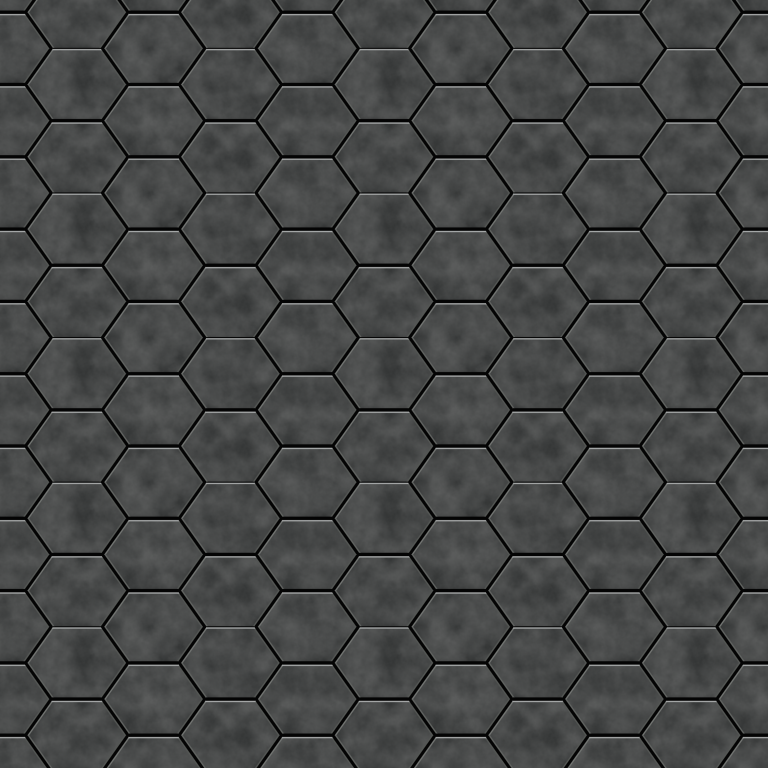
A WebGL 2 fragment shader for this pattern:

```glsl
#version 300 es
precision highp float;

uniform vec2 u_resolution;
out vec4 fragColor;

// Layout, in canvas units
const float COLUMN_PAIRS = 5.0;
const float ROW_PITCH = 0.09414;
const float FIRST_ROW_Y = 0.937;
const float HALF_HEIGHT = 0.5 * ROW_PITCH;
const float HALF_WIDTH = 1.0 / (3.0 * COLUMN_PAIRS);

// Half widths of the joints and width of the lit rim
const float FLAT_JOINT = 0.0022;
const float THIN_JOINT = 0.0007;
const float SLANT_JOINT = 0.0020;
const float RIM = 0.0018;

// Stone mottling
const float BLOTCH_SCALE = 42.0;
const float GRAIN = 0.02;

const vec3 JOINT_COLOR = vec3(0.015);
const vec3 STONE_DARK = vec3(0.175, 0.183, 0.183);
const vec3 STONE_LIGHT = vec3(0.385, 0.390, 0.388);
const vec3 TOP_RIM = vec3(0.64, 0.65, 0.65);
const vec3 UPPER_LEFT_RIM = vec3(0.45, 0.46, 0.45);
const vec3 LOWER_LEFT_RIM = vec3(0.38, 0.39, 0.38);
const vec3 RIGHT_RIM = vec3(0.33, 0.34, 0.33);

float hash(vec2 p) {
    vec3 q = fract(p.xyx * vec3(0.1031, 0.1030, 0.0973));
    q += dot(q, q.yzx + 33.33);
    return fract((q.x + q.y) * q.z);
}

float valueNoise(vec2 p) {
    vec2 cell = floor(p);
    vec2 f = fract(p);
    f = f * f * (3.0 - 2.0 * f);
    float low = mix(hash(cell), hash(cell + vec2(1.0, 0.0)), f.x);
    float high = mix(hash(cell + vec2(0.0, 1.0)), hash(cell + vec2(1.0)), f.x);
    return mix(low, high, f.y);
}

float fbm(vec2 p) {
    float sum = 0.0;
    float amplitude = 0.5;
    for (int i = 0; i < 5; i++) {
        sum += amplitude * valueNoise(p);
        p = mat2(1.6, 1.2, -1.2, 1.6) * p + 17.3;
        amplitude *= 0.5;
    }
    return sum / 0.96875;
}

// Equals 1 on the outline of the flattened hexagon
float hexMetric(vec2 p) {
    p = abs(p) / vec2(HALF_WIDTH, HALF_HEIGHT);
    return max(p.y, p.x + 0.5 * p.y);
}

void main() {
    vec2 uv = gl_FragCoord.xy / u_resolution;
    float aa = 0.7 / min(u_resolution.x, u_resolution.y);

    // Two interleaved lattices: pick the hexagon that holds this point
    vec2 period = vec2(1.0 / COLUMN_PAIRS, ROW_PITCH);
    vec2 evenPos = uv - vec2(0.0, FIRST_ROW_Y);
    vec2 oddPos = evenPos - vec2(0.5, -0.5) * period;
    vec2 evenId = round(evenPos / period);
    vec2 oddId = round(oddPos / period);
    vec2 evenLocal = evenPos - evenId * period;
    vec2 oddLocal = oddPos - oddId * period;
    bool isOdd = hexMetric(oddLocal) < hexMetric(evenLocal);
    vec2 id = isOdd ? oddId : evenId;
    vec2 local = isOdd ? oddLocal : evenLocal;

    // Every second flat joint of the odd columns is thin
    bool evenRow = mod(id.y, 2.0) < 0.5;
    float topJoint = isOdd && evenRow ? THIN_JOINT : FLAT_JOINT;
    float bottomJoint = isOdd && !evenRow ? THIN_JOINT : FLAT_JOINT;

    // Distances from the joints into the tile
    vec2 slantNormal = normalize(vec2(HALF_HEIGHT, 0.5 * HALF_WIDTH));
    float top = HALF_HEIGHT - local.y - topJoint;
    float bottom = HALF_HEIGHT + local.y - bottomJoint;
    float slant = dot(slantNormal, vec2(HALF_WIDTH, 0.0) - abs(local)) - SLANT_JOINT;
    float inset = min(slant, min(top, bottom));

    // Mottled stone, repeating every four columns and two rows
    vec2 seed = vec2(mod(2.0 * id.x + float(isOdd), 4.0), mod(id.y, 2.0));
    vec2 stonePos = local * BLOTCH_SCALE + seed * vec2(23.7, 41.3) + 60.0;
    float mottle = fbm(stonePos) + GRAIN * (valueNoise(stonePos * 9.0) - 0.5);
    vec3 color = mix(STONE_DARK, STONE_LIGHT, mottle);
    color *= 1.0 - 0.12 * exp(-max(bottom, 0.0) / 0.003);

    // Bevel lit from the upper left
    vec3 leftRim = mix(LOWER_LEFT_RIM, UPPER_LEFT_RIM, smoothstep(-aa, aa, local.y));
    vec3 slantRim = mix(leftRim, RIGHT_RIM, smoothstep(-aa, aa, local.x));
    color = mix(color, slantRim, 1.0 - smoothstep(RIM - aa, RIM + aa, slant));
    color = mix(color, TOP_RIM, 1.0 - smoothstep(RIM - aa, RIM + aa, top));

    color = mix(JOINT_COLOR, color, smoothstep(-aa, aa, inset));
    fragColor = vec4(color, 1.0);
}
```
